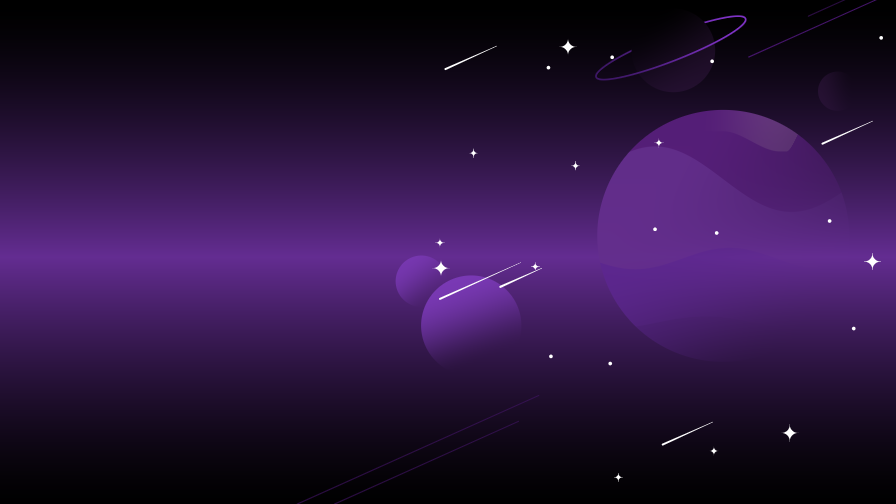
Reproduce this background procedurally as a WebGL 2 fragment shader.

```glsl
#version 300 es
precision highp float;
// Purple space backdrop: a glowing horizontal band, translucent planets that
// fade along one direction, a tilted ring, tapered meteors and sparkles.
// All lengths are in canvas heights, with the origin at the lower left.
uniform vec2 u_resolution;
out vec4 fragColor;

const vec3 GLOW = vec3(0.39, 0.175, 0.57);
const float HORIZON = 0.49;
const float GLOW_REACH = 0.50;
const float GLOW_POWER = 1.45;

const vec3 PLANET_MID = vec3(0.39, 0.18, 0.55);
const vec3 PLANET_TOP = vec3(0.34, 0.12, 0.48);
const vec3 PLANET_LOW = vec3(0.36, 0.15, 0.56);
const vec3 PLANET_SHEEN = vec3(0.46, 0.28, 0.54);
const vec3 MOON = vec3(0.49, 0.23, 0.73);
const vec3 GHOST = vec3(0.22, 0.10, 0.28);
const vec3 RING_DIM = vec3(0.24, 0.09, 0.40);
const vec3 RING_LIT = vec3(0.50, 0.20, 0.78);
const vec3 STREAK = vec3(0.27, 0.08, 0.42);

const vec2 GHOST_CENTER = vec2(1.336, 0.900);
const float GHOST_RADIUS = 0.083;
const vec2 RING_CENTER = vec2(1.331, 0.905);
const vec2 RING_AXES = vec2(0.159, 0.026);
const vec2 RING_DIR = vec2(0.931, 0.364);
const vec2 METEOR_DIR = vec2(0.912, 0.410);

const float STAR_CELL = 0.2;
const float STAR_LEFT = 0.78;
const float STAR_DENSITY = 0.82;
const float BIG_SPARKLE = 0.0165;
const float SMALL_SPARKLE = 0.0085;
const float DOT_RADIUS = 0.0036;

float pixel; // height of one pixel in canvas units

float hash(vec2 p) { return fract(sin(dot(p, vec2(127.1, 311.7))) * 43758.5453); }

float cover(float d) { return clamp(0.5 - d / pixel, 0.0, 1.0); }

// Disc opacity, fading out along the given direction
float fadedDisc(vec2 p, vec2 center, float radius, vec2 dir, float from, float to) {
    vec2 q = (p - center) / radius;
    return cover(length(p - center) - radius) * (1.0 - smoothstep(from, to, dot(q, dir)));
}

// Four-pointed star bounded by circular arcs
float sparkle(vec2 p, float r) {
    vec2 q = abs(p);
    return cover(max(r - length(q - r), max(q.x, q.y) - r));
}

// Line from head along METEOR_DIR whose half width shrinks to taper * width
float meteor(vec2 p, vec2 head, float len, float width, float taper) {
    vec2 q = p - head;
    float along = clamp(dot(q, METEOR_DIR), 0.0, len);
    float w = width * mix(1.0, taper, along / len);
    return cover(length(q - METEOR_DIR * along) - w);
}

// Wavy bands and a sheen on the large planet, q in planet radii
vec3 planetSurface(vec2 q, float soft) {
    float upper = 0.45 - 0.26 * sin(2.9 * q.x);
    float lower = -0.18 + 0.085 * cos(4.2 * (q.x - 0.05));
    float bottom = -0.69 + 0.05 * cos(4.0 * (q.x + 0.14));
    vec3 c = mix(PLANET_MID, PLANET_TOP, smoothstep(-soft, soft, q.y - upper));
    c = mix(c, PLANET_LOW, smoothstep(-soft, soft, lower - q.y));
    c = mix(c, PLANET_LOW * 0.92, smoothstep(-soft, soft, bottom - q.y));
    float rim = 0.83 - 0.16 * smoothstep(0.0, 0.45, q.x) + 0.2 * smoothstep(0.5, 0.65, q.x);
    float sheen = smoothstep(-soft, soft, q.y - rim) * smoothstep(-0.2, 0.5, q.x);
    return mix(c, PLANET_SHEEN, 0.75 * sheen);
}

// One hashed dot or small sparkle per grid cell
float scatteredStars(vec2 p) {
    vec2 cell = floor((p - vec2(STAR_LEFT, 0.0)) / STAR_CELL);
    vec2 jitter = vec2(hash(cell + 3.1), hash(cell + 7.7));
    vec2 q = p - vec2(STAR_LEFT, 0.0) - (cell + 0.15 + 0.7 * jitter) * STAR_CELL;
    float shape = hash(cell + 5.3) < 0.45 ? sparkle(q, SMALL_SPARKLE) : cover(length(q) - DOT_RADIUS);
    return shape * step(0.0, cell.x) * step(hash(cell + 1.9), STAR_DENSITY);
}

void main() {
    pixel = 1.0 / u_resolution.y;
    vec2 p = gl_FragCoord.xy * pixel;

    // Horizon glow
    float glow = max(0.0, 1.0 - abs(p.y - HORIZON) / GLOW_REACH);
    vec3 col = GLOW * pow(glow, GLOW_POWER);

    // Faint streaks
    float streaks = meteor(p, vec2(1.486, 0.887), 0.30, 0.0012, 0.8);
    streaks = max(streaks, 0.6 * meteor(p, vec2(1.604, 0.968), 0.10, 0.0012, 0.8));
    streaks = max(streaks, 0.6 * meteor(p, vec2(0.590, 0.0), 0.525, 0.0012, 0.8));
    streaks = max(streaks, 0.6 * meteor(p, vec2(0.664, 0.0), 0.40, 0.0012, 0.8));
    col = mix(col, STREAK, streaks);

    // Planets and moons
    vec2 falling = normalize(vec2(1.0, -1.0));
    col = mix(col, GHOST, 0.42 * fadedDisc(p, GHOST_CENTER, GHOST_RADIUS, -falling, -1.0, 0.9));
    col = mix(col, GHOST, 0.45 * fadedDisc(p, vec2(1.662, 0.819), 0.039, vec2(1.0, 0.0), -1.0, 0.8));
    vec2 center = vec2(1.435, 0.532);
    float disc = fadedDisc(p, center, 0.25, falling, -0.7, 1.0);
    col = mix(col, planetSurface((p - center) / 0.25, 3.0 * pixel), 0.95 * disc);
    col = mix(col, MOON, 0.75 * fadedDisc(p, vec2(0.836, 0.442), 0.051, falling, -1.0, 0.8));
    col = mix(col, MOON, 0.9 * fadedDisc(p, vec2(0.935, 0.354), 0.0995, vec2(0.4, -0.917), -1.0, 0.75));

    // Ring, hidden where its far side passes behind the planet
    vec2 r = p - RING_CENTER;
    r = vec2(dot(r, RING_DIR), dot(r, vec2(-RING_DIR.y, RING_DIR.x)));
    vec2 e = r / RING_AXES;
    float ringDist = (dot(e, e) - 1.0) / max(2.0 * length(e / RING_AXES), 0.001);
    float hidden = step(0.0, r.y) * cover(length(p - GHOST_CENTER) - GHOST_RADIUS);
    vec3 ringColor = mix(RING_DIM, RING_LIT, smoothstep(-1.0, 1.0, e.x));
    col = mix(col, ringColor, cover(abs(ringDist) - 0.0017) * (1.0 - hidden));

    // Meteors and stars
    float light = scatteredStars(p);
    light = max(light, meteor(p, vec2(0.884, 0.863), 0.111, 0.0020, 0.2));
    light = max(light, meteor(p, vec2(1.632, 0.715), 0.109, 0.0020, 0.2));
    light = max(light, meteor(p, vec2(0.873, 0.407), 0.176, 0.0020, 0.1));
    light = max(light, meteor(p, vec2(0.993, 0.431), 0.090, 0.0022, 0.2));
    light = max(light, meteor(p, vec2(1.315, 0.118), 0.109, 0.0020, 0.2));
    light = max(light, sparkle(p - vec2(1.127, 0.907), BIG_SPARKLE));
    light = max(light, sparkle(p - vec2(0.875, 0.468), BIG_SPARKLE));
    light = max(light, sparkle(p - vec2(1.731, 0.481), BIG_SPARKLE));
    light = max(light, sparkle(p - vec2(1.567, 0.141), BIG_SPARKLE));
    fragColor = vec4(mix(col, vec3(1.0), light), 1.0);
}
```
